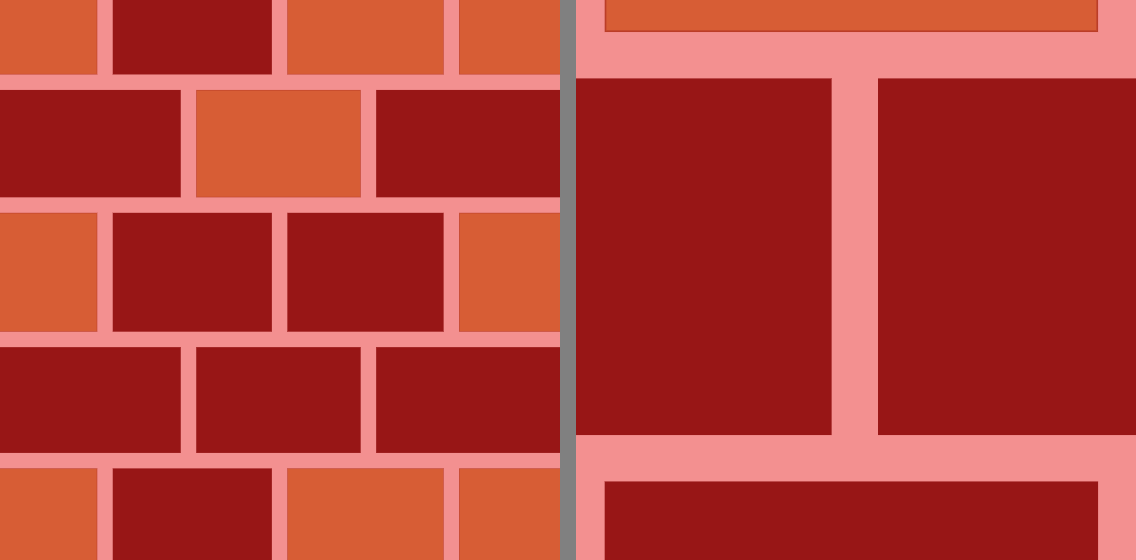
Left: the whole. Right: its middle third, enlarged.
Give the GLSL for this pattern, as a WebGL 2 fragment shader.

```glsl
#version 300 es
precision highp float;
// Flat brick wall: four joints split the canvas into staggered courses.
// Each pixel finds its course and brick, then its distance to the nearest
// mortar joint; a bit mask per course picks which bricks are orange.

uniform vec2 u_resolution;
out vec4 fragColor;

const vec3 BRICK_RED    = vec3(0.596, 0.088, 0.088);
const vec3 BRICK_ORANGE = vec3(0.845, 0.363, 0.208);
const vec3 MORTAR       = vec3(0.953, 0.564, 0.564);

const float JOINT_HALF   = 0.0138;  // half the mortar width
const float RIM_WIDTH    = 0.0010;  // dark hairline around orange bricks
const float RIM_STRENGTH = 0.45;

// Joint centres, as fractions of the canvas
const vec4 BED_JOINTS  = vec4(0.1774, 0.3939, 0.6338, 0.8532);
const vec3 EVEN_JOINTS = vec3(0.1875, 0.4993, 0.8060);
const vec3 ODD_JOINTS  = vec3(0.3366, 0.6579, 2.0);  // third lies off canvas

// Bit n set: brick n of that course is orange; repeats every four courses
const int ORANGE_MASKS[4] = int[4](13, 0, 9, 2);

float minOf(vec3 v) { return min(v.x, min(v.y, v.z)); }
float minOf(vec4 v) { return min(min(v.x, v.y), min(v.z, v.w)); }

// Share of a pixel covered by the side where the distance is positive
float coverage(float dist, float pixel) {
    return clamp(dist / pixel + 0.5, 0.0, 1.0);
}

void main() {
    vec2 uv = gl_FragCoord.xy / u_resolution;
    float pixel = 1.0 / min(u_resolution.x, u_resolution.y);

    // Course and brick indices: count the joints already passed
    int course = int(dot(step(BED_JOINTS, vec4(uv.y)), vec4(1.0)));
    vec3 headJoints = course % 2 == 0 ? EVEN_JOINTS : ODD_JOINTS;
    int brick = int(dot(step(headJoints, vec3(uv.x)), vec3(1.0)));

    // Distance from the brick edge, positive inside the brick
    float bedDist  = minOf(abs(BED_JOINTS - uv.y));
    float headDist = minOf(abs(headJoints - uv.x));
    float edgeDist = min(bedDist, headDist) - JOINT_HALF;

    // Brick colour, with the hairline on orange ones
    bool isOrange = ((ORANGE_MASKS[course % 4] >> brick) & 1) == 1;
    vec3 brickColor = BRICK_RED;
    if (isOrange) {
        float rim = coverage(RIM_WIDTH - edgeDist, pixel);
        brickColor = mix(BRICK_ORANGE, BRICK_RED, rim * RIM_STRENGTH);
    }

    fragColor = vec4(mix(MORTAR, brickColor, coverage(edgeDist, pixel)), 1.0);
}
```
